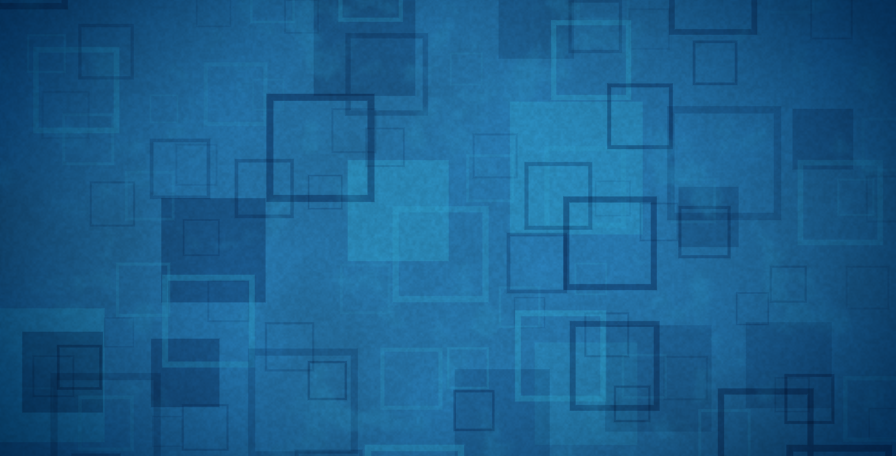
Reproduce this background procedurally as a Shadertoy shader.

```glsl
// Overlapping translucent squares, solid and hollow, on weathered blue paper.
// Each layer scatters squares over a jittered grid; fractal noise adds mottling
// and grain, and a wide vignette darkens the sides and corners.

float hash(vec2 p) {
    vec3 q = fract(vec3(p.xyx) * 0.1031);
    q += dot(q, q.yzx + 33.33);
    return fract((q.x + q.y) * q.z);
}

float valueNoise(vec2 p) {
    vec2 i = floor(p), f = fract(p);
    f = f * f * (3.0 - 2.0 * f);
    float low = mix(hash(i), hash(i + vec2(1, 0)), f.x);
    float high = mix(hash(i + vec2(0, 1)), hash(i + vec2(1, 1)), f.x);
    return mix(low, high, f.y);
}

float fbm(vec2 p) {
    float sum = 0.0, amplitude = 0.5;
    for (int octave = 0; octave < 5; octave++) {
        sum += amplitude * valueNoise(p);
        p = mat2(1.6, 1.2, -1.2, 1.6) * p + 7.3;
        amplitude *= 0.5;
    }
    return sum;
}

// Signed distance to a square; a positive border leaves only its frame
float squareDistance(vec2 p, float halfSide, float border) {
    float d = max(abs(p.x), abs(p.y)) - halfSide;
    return border > 0.0 ? max(d, -d - border) : d;
}

// Combined opacity of one layer; halfRange must not exceed the cell size
float squareLayer(vec2 p, float cell, vec2 halfRange, float borderRatio,
                  float density, float seed, float pixel) {
    vec2 home = floor(p / cell);
    float clear = 1.0;
    for (int y = -1; y <= 1; y++)
    for (int x = -1; x <= 1; x++) {
        vec2 id = home + vec2(x, y);
        vec2 key = id + 50.0 + seed * vec2(17.0, 31.0);
        if (hash(key) > density) continue;
        vec2 jitter = vec2(hash(key + 101.3), hash(key + 207.7));
        vec2 center = (id + 0.1 + 0.8 * jitter) * cell;
        float halfSide = mix(halfRange.x, halfRange.y, hash(key + 311.9));
        float strength = mix(0.4, 1.0, hash(key + 419.1));
        float d = squareDistance(p - center, halfSide, borderRatio * halfSide);
        clear *= 1.0 - strength * clamp(0.5 - d / pixel, 0.0, 1.0);
    }
    return 1.0 - clear;
}

vec3 lighten(vec3 color, float amount) {
    return mix(color, vec3(0.18, 0.62, 0.78), amount);
}

vec3 darken(vec3 color, float amount) {
    return color * mix(vec3(1.0), vec3(0.40, 0.52, 0.64), amount);
}

void mainImage(out vec4 fragColor, in vec2 fragCoord) {
    vec2 uv = fragCoord / iResolution.xy;
    vec2 p = fragCoord / iResolution.y;
    float pixel = 1.3 / iResolution.y;

    // Paper with broad cloudy patches
    float clouds = fbm(p * 4.0 + 3.0) - 0.48;
    vec3 color = vec3(0.145, 0.445, 0.645) * (1.0 + 0.30 * clouds);

    // Solid squares
    color = lighten(color, 0.50 * squareLayer(p, 0.46, vec2(0.09, 0.15), 0.0, 0.42, 1.0, pixel));
    color = darken(color, 0.62 * squareLayer(p, 0.33, vec2(0.06, 0.12), 0.0, 0.46, 2.0, pixel));

    // Hollow squares, from small and faint to large and bold
    color = darken(color, 0.32 * squareLayer(p, 0.20, vec2(0.03, 0.055), 0.09, 0.45, 3.0, pixel));
    color = lighten(color, 0.30 * squareLayer(p, 0.24, vec2(0.03, 0.06), 0.11, 0.50, 4.0, pixel));
    color = lighten(color, 0.50 * squareLayer(p, 0.36, vec2(0.06, 0.11), 0.13, 0.60, 5.0, pixel));
    color = darken(color, 0.62 * squareLayer(p, 0.27, vec2(0.04, 0.075), 0.12, 0.50, 6.0, pixel));
    color = darken(color, 0.70 * squareLayer(p, 0.38, vec2(0.09, 0.13), 0.13, 0.75, 7.0, pixel));

    // Worn light blotches and fine grain
    float wear = smoothstep(0.54, 0.78, fbm(p * 13.0 + 20.0));
    color = lighten(color, 0.22 * wear);
    float grain = 0.6 * valueNoise(p * 120.0) + 0.4 * valueNoise(p * 250.0 + 9.0) - 0.5;
    color *= 1.0 + 0.13 * grain;

    // Vignette, strongest toward left and right
    vec2 offset = uv * 2.0 - 1.0;
    float edge = dot(offset * offset, vec2(0.75, 0.38));
    float shade = smoothstep(0.0, 1.2, edge + 0.15 * clouds);
    color = mix(color, color * vec3(0.02, 0.34, 0.47), 0.9 * shade);

    fragColor = vec4(clamp(color, 0.0, 1.0), 1.0);
}
```
